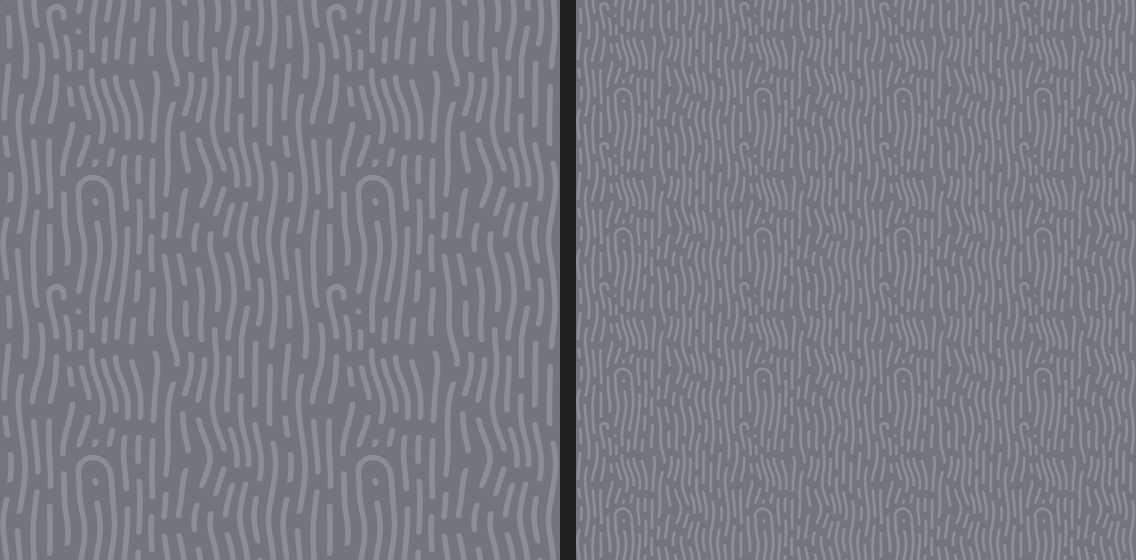
Left, the tile; right, the same tile 2 across and 2 down.
Reproduce this pattern procedurally as a WebGL 1 fragment shader.

```glsl
precision highp float;
// Seamless wood grain: rounded vertical strokes that sway, part around knots and loop into arches.
uniform vec2 u_resolution;

const float TILES = 2.0;             // repeats across and down
const float COLUMNS = 19.0;          // grain lines per tile
const float HALF_WIDTH = 0.0099;     // half stroke width, in tiles
const float GAP = 0.036;             // half break, measured to the cap centre
const float ARCH_CLEARANCE = 0.05;   // free space above an arch
const float SWAY = 0.045;
const vec2 SWAY_CELLS = vec2(3.0, 4.0);
const float KNOT_SPREAD = 0.38;
const vec2 KNOT_SIZE = vec2(0.16, 0.13);
const vec3 GROUND = vec3(0.445, 0.46, 0.49);
const vec3 GRAIN = vec3(0.545, 0.56, 0.585);

// Arches: centre as (column, height), radius in columns, left and right leg lengths
const vec2 ARCH_CENTRE = vec2(6.5, 0.31);
const float ARCH_RADIUS = 1.0;
const vec2 ARCH_LEGS = vec2(0.35, 0.38);
const vec2 HOOK_CENTRE = vec2(4.0, 0.948);
const float HOOK_RADIUS = 0.5;
const vec2 HOOK_LEGS = vec2(0.15, 0.01);

float hash(float n) {
  return fract(sin(n * 127.1 + 3.7) * 43758.5);
}

// Shortest signed offset on a unit loop
float wrapOffset(float d) { return fract(d + 0.5) - 0.5; }
vec2 wrapOffset(vec2 d) { return fract(d + 0.5) - 0.5; }

// Periodic gradient noise
float cornerNoise(vec2 cell, vec2 offset) {
  cell = mod(cell, SWAY_CELLS);
  float angle = 6.28318 * hash(cell.x + cell.y * 17.0 + 40.0);
  return dot(vec2(cos(angle), sin(angle)), offset);
}

float gradientNoise(vec2 p) {
  vec2 i = floor(p), f = fract(p);
  vec2 w = f * f * f * (f * (f * 6.0 - 15.0) + 10.0);
  vec2 e = vec2(1.0, 0.0);
  return mix(mix(cornerNoise(i, f), cornerNoise(i + e, f - e), w.x),
             mix(cornerNoise(i + e.yx, f - e.yx), cornerNoise(i + 1.0, f - 1.0), w.x), w.y);
}

// Sideways push of the grain around one knot
float knotPush(vec2 p, vec2 centre) {
  vec2 d = wrapOffset(p - centre);
  vec2 q = d / KNOT_SIZE;
  return KNOT_SPREAD * d.x * exp(-dot(q, q));
}

// Coordinate across the grain
float grainCoord(vec2 p) {
  return p.x + SWAY * gradientNoise(p * SWAY_CELLS)
    - knotPush(p, vec2(0.21, 0.545)) - knotPush(p, vec2(0.51, 0.71))
    - knotPush(p, vec2(0.69, 0.36)) - knotPush(p, vec2(0.99, 0.49));
}

// Depth inside the nearest break of a column; negative on a stroke
float breakDepth(float column, float y) {
  float count = 2.0 + floor(4.0 * hash(column));
  float phase = hash(column + 31.0);
  float depth = -1.0;
  for (int k = 0; k < 5; k++) {
    float n = float(k);
    if (n >= count) break;
    float jitter = 0.6 * (hash(column * 7.0 + n + 61.0) - 0.5);
    float centre = phase + (n + jitter) / count;
    depth = max(depth, GAP - abs(wrapOffset(y - centre)));
  }
  return depth;
}

// Depth inside the room that an arch clears in a column
float archRoom(float column, float y, vec2 centre, float radius, vec2 legs) {
  float side = column + 0.5 - centre.x;
  if (abs(side) > radius + 0.25) return -1.0;
  float leg = side < 0.0 ? legs.x : legs.y;
  float top = radius / COLUMNS + ARCH_CLEARANCE;
  float bottom = abs(side) < radius - 0.25 ? radius / COLUMNS - 0.08 : -leg - 2.0 * GAP;
  return 0.5 * (top - bottom) - abs(wrapOffset(y - centre.y - 0.5 * (top + bottom)));
}

// Distance to the centre line of an arch
float archDistance(float across, float y, float stretch, vec2 centre, float radius, vec2 legs) {
  vec2 d = wrapOffset(vec2(across, y) - centre / vec2(COLUMNS, 1.0));
  d.x /= stretch;
  float r = radius / COLUMNS / stretch;
  float leg = d.x < 0.0 ? legs.x : legs.y;
  return d.y > 0.0 ? abs(length(d) - r) : length(vec2(abs(d.x) - r, max(-d.y - leg, 0.0)));
}

void main() {
  vec2 p = fract(gl_FragCoord.xy / u_resolution * TILES);

  // The slope of the warp keeps stroke widths even
  float across = grainCoord(p);
  vec2 e = vec2(0.002, 0.0);
  float stretch = length(vec2(grainCoord(p + e) - across, grainCoord(p + e.yx) - across)) / e.x;

  // Broken grain lines
  float s = across * COLUMNS;
  float column = mod(floor(s), COLUMNS);
  float depth = max(breakDepth(column, p.y), max(
    archRoom(column, p.y, ARCH_CENTRE, ARCH_RADIUS, ARCH_LEGS),
    archRoom(column, p.y, HOOK_CENTRE, HOOK_RADIUS, HOOK_LEGS)));
  float d = length(vec2((fract(s) - 0.5) / COLUMNS / stretch, max(depth, 0.0)));

  // Arches
  d = min(d, archDistance(across, p.y, stretch, ARCH_CENTRE, ARCH_RADIUS, ARCH_LEGS));
  d = min(d, archDistance(across, p.y, stretch, HOOK_CENTRE, HOOK_RADIUS, HOOK_LEGS));

  float edge = 0.75 * TILES / min(u_resolution.x, u_resolution.y);
  float ink = 1.0 - smoothstep(-edge, edge, d - HALF_WIDTH);
  gl_FragColor = vec4(mix(GROUND, GRAIN, ink), 1.0);
}
```
